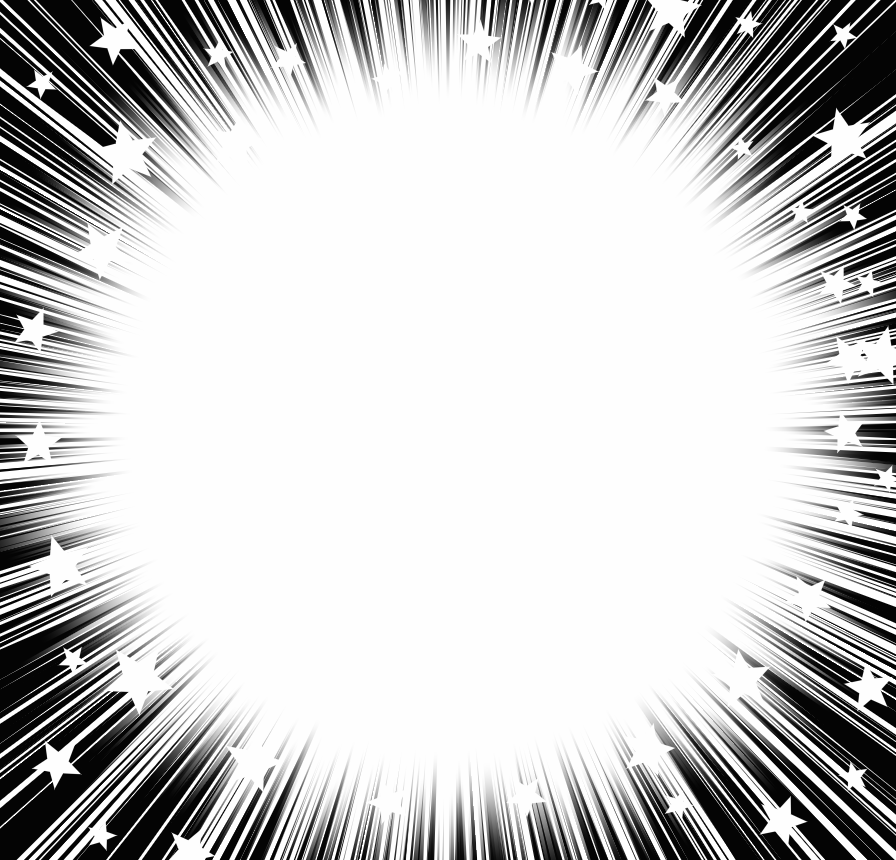
Write a Shadertoy shader that draws this background.

```glsl
// A burst of black speed lines round a bright empty disc, strewn with white stars.
// Lines: three layers of random wedges in angle, each fading in along the radius.
// Stars: an inner wavy ring, an arc along the upper right and clusters at the corners.
// Lengths are in canvas heights, measured from the centre.

const float PI = 3.14159265;
const float TAU = 6.28318531;
const vec3 PAPER = vec3(0.996);
const vec3 INK = vec3(0.015);

const float DISC_RADIUS = 0.365;   // where the first lines begin
const float START_SPREAD = 0.075;  // random delay of each line
const float FADE_LENGTH = 0.14;    // distance over which a line darkens
const float CORNER_RADIUS = 0.66;  // lines are widest from here on
const int RAY_LAYERS = 3;

const int RING_STARS = 24;
const int ARC_STARS = 10;
const int CORNER_STARS = 11;
const float STAR_WAIST = 0.44;     // inner to outer radius of a star

float hash(float n, float seed) {
    vec2 q = fract(vec2(n, seed) * vec2(0.1031, 0.3713) + 0.17);
    q += dot(q, q.yx + 19.19);
    return fract((q.x + q.y) * q.x * 7.31);
}

vec2 polar(float angle) { return vec2(cos(angle), sin(angle)); }

// Signed distance to a five-pointed star.
float starDistance(vec2 p, float size, float turn) {
    float sector = TAU / 5.0;
    float a = abs(mod(atan(p.y, p.x) + turn, sector) - 0.5 * sector);
    vec2 tip = vec2(size, 0.0);
    vec2 edge = STAR_WAIST * size * polar(0.5 * sector) - tip;
    return dot(length(p) * polar(a) - tip, normalize(vec2(edge.y, -edge.x)));
}

// Darkness of one layer holding `count` wedges.
float rayLayer(float turnFraction, float r, float count, float seed, float pixel) {
    float x = turnFraction * count;
    float id = floor(x);
    float growth = smoothstep(DISC_RADIUS, CORNER_RADIUS, r);
    float chance = hash(id, seed);
    float halfWidth = mix(0.04, 0.34, chance * chance) * mix(0.65, 1.35, growth);
    float centre = mix(halfWidth, 1.0 - halfWidth, hash(id, seed + 5.0));
    float d = fract(x) - centre;
    // Exact box filter of the wedge over one pixel.
    float w = pixel * count / (TAU * max(r, 0.1));
    float cover = (clamp(d + 0.5 * w, -halfWidth, halfWidth)
                 - clamp(d - 0.5 * w, -halfWidth, halfWidth)) / w;
    float start = DISC_RADIUS + START_SPREAD * hash(id, seed + 9.0);
    return cover * smoothstep(start, start + FADE_LENGTH, r);
}

float speedLines(vec2 p, float pixel) {
    float r = length(p);
    float turnFraction = fract(atan(p.y, p.x) / TAU + 1.0);
    float light = 1.0;
    for (int i = 0; i < RAY_LAYERS; i++) {
        float k = float(i);
        light *= 1.0 - rayLayer(turnFraction, r, 140.0 + 115.0 * k, 3.0 + 17.0 * k, pixel);
    }
    return 1.0 - light;
}

// Point on a square of half side `reach`, seen at `angle`.
vec2 onSquare(float angle, float reach) {
    vec2 dir = polar(angle);
    return dir * reach / max(abs(dir.x), abs(dir.y));
}

float starField(vec2 p) {
    float d = 1.0;
    // Ring: even steps bent by sines, alternating in and out on the left.
    for (int i = 0; i < RING_STARS; i++) {
        float k = float(i);
        float a = k * TAU / float(RING_STARS);
        float angle = a - 0.244 + 0.253 * cos(a + 0.35) - 0.096 * sin(2.0 * a);
        float swing = exp(-pow((k - 10.0) / 3.0, 2.0)) * cos(PI * k);
        float reach = 0.459 + 0.024 * cos(TAU * (k - 13.5) / 11.0) - 0.034 * swing;
        float size = 0.028 - 0.007 * cos(a - 0.8) + 0.008 * cos(TAU * (k - 1.0) / 5.0);
        d = min(d, starDistance(p - reach * polar(angle), size, TAU * hash(k, 31.0)));
    }
    // Arc: every third star is large.
    for (int i = 0; i < ARC_STARS; i++) {
        float k = float(i);
        float angle = 0.04 + 0.149 * k - 0.15 * exp(-2.0 * k);
        float reach = 0.484 + 0.026 * cos(0.7 * k);
        float size = 0.023 + 0.013 * cos(TAU * (k - 4.0) / 3.0);
        d = min(d, starDistance(p - onSquare(angle, reach), size, TAU * hash(k, 47.0)));
    }
    // Corners: up to four stars about each remaining diagonal.
    for (int i = 0; i < CORNER_STARS; i++) {
        float k = float(i);
        float step4 = mod(k, 4.0) - 1.5;
        float angle = 1.75 * PI - 0.5 * PI * floor(k / 4.0) + 0.157 * step4;
        float reach = 0.463 + 0.018 * step4;
        float size = 0.024 - 0.006 * cos(PI * k);
        d = min(d, starDistance(p - onSquare(angle, reach), size, TAU * hash(k, 61.0)));
    }
    return d;
}

void mainImage(out vec4 fragColor, in vec2 fragCoord) {
    float pixel = 1.0 / iResolution.y;
    vec2 p = (fragCoord - 0.5 * iResolution.xy) * pixel;
    float outsideStars = smoothstep(-0.7 * pixel, 0.7 * pixel, starField(p));
    float ink = speedLines(p, pixel) * outsideStars;
    fragColor = vec4(mix(PAPER, INK, ink), 1.0);
}
```
